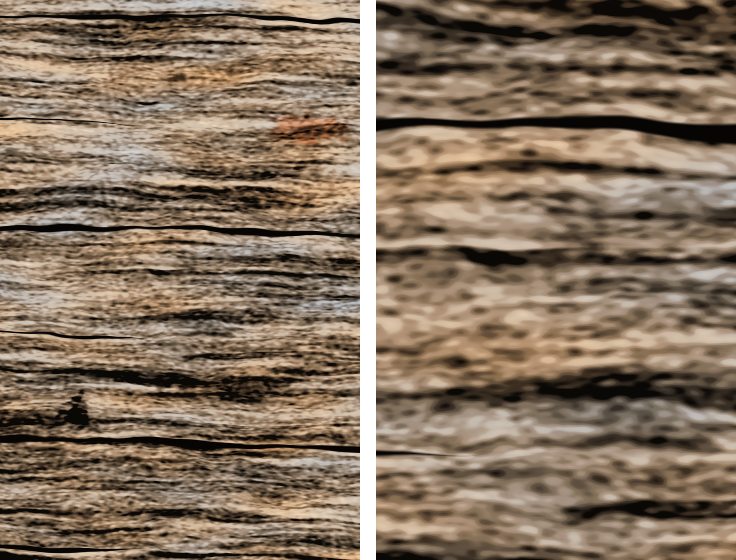
Left: the whole. Right: its middle third, enlarged.
Write a Shadertoy shader that draws this texture.

```glsl
// Weathered timber: long fibres, dark grooves and open cracks running across.
// Stretched cellular splats are layered into one roughly normal tone value,
// which a six-colour ramp turns into bleached, brown and black wood.

vec3 hash3(vec2 cell) {
    vec3 h = fract(cell.xyx * vec3(0.1031, 0.1030, 0.0973));
    h += dot(h, h.yxz + 33.33);
    return fract((h.xxy + h.yzz) * h.zyx);
}

// Cellular noise: each cell drops a soft light or dark splat; deviation near 1
float splats(vec2 p) {
    vec2 cell = floor(p);
    float sum = 0.0;
    for (int j = -1; j <= 1; j++)
    for (int i = -1; i <= 1; i++) {
        vec2 id = cell + vec2(i, j);
        vec3 rnd = hash3(id + 57.0);
        vec2 away = id + rnd.xy - p;
        float fall = max(0.0, 1.0 - dot(away, away));
        sum += (2.0 * rnd.z - 1.0) * fall * fall;
    }
    return 2.2 * sum;
}

// Rough-edged elliptical patch
float patchMask(vec2 p, vec2 centre, vec2 radii, float rough) {
    return 1.0 - smoothstep(0.55, 1.15, length((p - centre) / radii) + 0.18 * rough);
}

// Cracks at even heights: x = black gap, y = sunlit lower lip
vec2 cracks(vec2 q) {
    vec2 result = vec2(0.0);
    for (int k = 0; k < 6; k++) {
        float i = float(k), odd = mod(i, 2.0);
        float reach = max(odd, 1.0 - smoothstep(0.14, 0.34, q.x));
        float halfWidth = (0.0042 + 0.0024 * odd - 0.0005 * i) * reach;
        halfWidth *= 0.8 + 0.3 * sin(17.0 * q.x + 2.1 * i);
        halfWidth -= 0.002 * (1.0 - reach);
        float above = q.y - 0.025 - 0.19 * i;
        float gap = 1.0 - smoothstep(-0.0012, 0.0012, abs(above) - halfWidth);
        float lip = (above + halfWidth + 0.004) / 0.003;
        result = max(result, vec2(gap, reach * exp(-lip * lip)));
    }
    return result;
}

vec3 woodRamp(float tone) {
    vec3 c = vec3(0.04, 0.03, 0.02);
    c = mix(c, vec3(0.23, 0.18, 0.13), smoothstep(-1.95, -1.20, tone));
    c = mix(c, vec3(0.38, 0.31, 0.24), smoothstep(-1.20, -0.66, tone));
    c = mix(c, vec3(0.53, 0.44, 0.34), smoothstep(-0.66, -0.13, tone));
    c = mix(c, vec3(0.67, 0.57, 0.48), smoothstep(-0.13, 0.48, tone));
    c = mix(c, vec3(0.80, 0.73, 0.65), smoothstep(0.48, 1.28, tone));
    return c * (1.0 + 0.07 * max(tone - 1.3, 0.0));
}

void mainImage(out vec4 fragColor, in vec2 fragCoord) {
    vec2 p = fragCoord / iResolution.y;

    // Bend the fibres with layered sines and a little raggedness
    vec2 q = p;
    q.y += 0.02 * p.x + 0.004 * sin(9.0 * p.x + 14.0 * p.y);
    q.y += 0.002 * sin(23.0 * p.x - 37.0 * p.y) + 0.0007 * sin(61.0 * p.x + 90.0 * p.y);
    q.y += 0.0009 * splats(p * vec2(26.0, 60.0));

    // Layers of grain, from broad bands to fine speckle
    float lower = 1.0 - smoothstep(0.1, 0.8, p.y);
    float rough = splats(p * vec2(70.0, 110.0));
    float tone = 0.35 * splats(q * vec2(3.5, 14.0));
    tone += 0.35 * splats(q * vec2(4.0, 52.0));
    tone += 0.52 * splats(q * vec2(7.0, 135.0) + 9.0);
    tone += 0.40 * splats(q * vec2(26.0, 230.0));
    tone += 0.40 * splats(q * vec2(120.0, 310.0));
    tone += 0.12 * rough + 0.38 - 0.42 * lower;

    // Dark grooves, denser and deeper lower down
    float groove = smoothstep(0.6, 1.9, splats(q * vec2(4.5, 105.0) + 31.0));
    tone -= mix(1.1, 1.9, lower) * groove;

    // Dark stain, rusty knot and a small pit
    float knot = patchMask(p, vec2(0.55, 0.77), vec2(0.075, 0.028), rough);
    tone -= 0.75 * patchMask(p, vec2(0.50, 0.665), vec2(0.17, 0.032), rough);
    tone -= 0.55 * knot;
    tone -= 2.4 * patchMask(p, vec2(0.14, 0.26), vec2(0.025, 0.030), 1.6 * rough);

    // Open cracks and colour
    vec2 crack = cracks(q);
    tone += 0.7 * crack.y;
    vec3 wood = woodRamp(tone);
    wood *= 1.0 + vec3(0.035, 0.0, -0.05) * splats(q * vec2(8.0, 32.0) + 77.0);
    wood *= mix(vec3(1.0), vec3(1.12, 0.86, 0.70), knot);
    wood = mix(wood, vec3(0.025, 0.02, 0.015), crack.x);

    fragColor = vec4(clamp(wood, 0.0, 1.0), 1.0);
}
```
